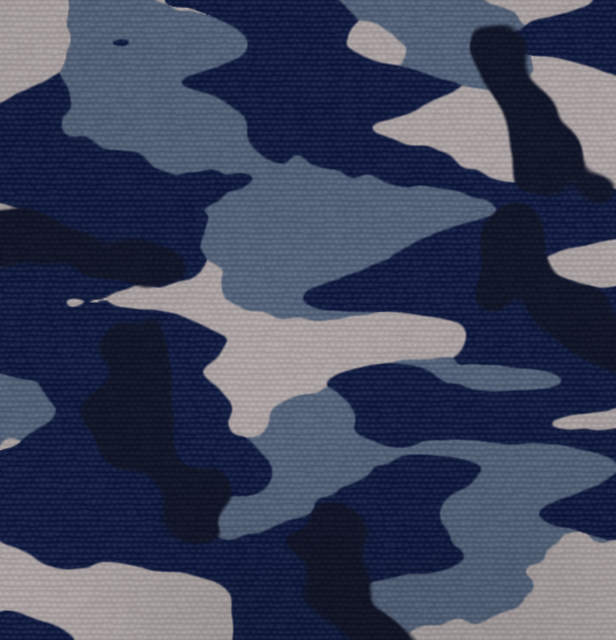
This texture is drawn by a Shadertoy shader. Its source:

```glsl
float hash(vec2 p) {
    return fract(sin(dot(p, vec2(127.1, 311.7))) * 43758.5453);
}

float noise(vec2 p) {
    vec2 i = floor(p), f = fract(p);
    f = f * f * (3.0 - 2.0 * f);
    return mix(mix(hash(i), hash(i + vec2(1, 0)), f.x),
               mix(hash(i + vec2(0, 1)), hash(i + vec2(1, 1)), f.x), f.y);
}

// Centred noise pair used to bend the outlines
vec2 wobble(vec2 p) {
    return vec2(noise(p), noise(p + vec2(37.2, 17.9))) - 0.5;
}

float edge(float v) {
    float w = max(1.4 * fwidth(v), 1e-4);
    return smoothstep(-w, w, v);
}

// Strength of navy, slate and beige from soft jittered cells
vec3 patchFields(vec2 p) {
    vec2 q = p / vec2(0.32, 0.19), base = floor(q);
    vec3 field = vec3(1e-4);
    for (int y = -1; y <= 1; y++) {
        for (int x = -1; x <= 1; x++) {
            vec2 cell = base + vec2(x, y);
            vec2 jitter = vec2(hash(cell), hash(cell + 51.3)) - 0.5;
            vec2 d = q - cell - 0.5 - 0.6 * jitter;
            float kind = mod(cell.x + floor(cell.y * 1.7 + 0.01), 4.0);
            vec3 dye = kind < 0.5 ? vec3(0, 0, 2.2)
                     : abs(kind - 2.0) < 0.5 ? vec3(0, 0.8, 0) : vec3(1, 0, 0);
            field += dye * exp(-8.0 * dot(d, d));
        }
    }
    return field;
}

// Distance to the scattered, mostly upright dark strokes
float darkStrokes(vec2 p) {
    float nearest = 1.0;
    for (int i = 0; i < 5; i++) {
        float n = float(i);
        vec2 d = p - fract(vec2(0.12, 0.6) + n * vec2(0.7, 0.2333));
        float angle = 1.5 + 1.5 * hash(vec2(n, 4.7));
        vec2 dir = vec2(cos(angle), sin(angle));
        float halfLength = 0.1 + 0.06 * hash(vec2(n, 9.1));
        d -= dir * clamp(dot(d, dir), -halfLength, halfLength);
        nearest = min(nearest, length(d) - 0.05);
    }
    return nearest;
}

// Horizontal ribs with staggered stitches, around zero
float weave(vec2 uv) {
    vec2 t = uv * vec2(92.0, 118.0);
    t.y += 0.25 * (noise(uv * vec2(60.0, 118.0)) - 0.5);
    float row = floor(t.y);
    t.x += 0.5 * mod(row, 2.0) + 0.3 * hash(vec2(row, 2.3));
    float rib = -cos(6.2832 * t.y);
    float stitch = cos(6.2832 * t.x) * (0.5 + 0.5 * rib);
    float fibre = hash(vec2(floor(t.x), row)) - 0.5;
    return 0.75 * rib + 0.6 * stitch + 0.6 * fibre;
}

void mainImage(out vec4 fragColor, in vec2 fragCoord) {
    vec2 uv = fragCoord / iResolution.y;

    // Fanned slant, broad bends, sideways spikes and small ripples
    vec2 p = uv + 0.17 * wobble(uv * 4.0 + 3.0);
    p.y += 0.7 * (uv.x - 0.5) * (uv.y - 0.45);
    p.x += 0.3 * (noise(uv * vec2(3.5, 15.0) + 8.0) - 0.5);
    p += vec2(0.09, 0.045) * wobble(uv * vec2(10.0, 19.0));
    p += 0.018 * wobble(uv * 36.0);

    vec3 f = patchFields(p);
    vec3 color = vec3(0.07, 0.11, 0.245);
    color = mix(color, vec3(0.315, 0.37, 0.455), edge(log(f.y / f.x)));
    color = mix(color, vec3(0.63, 0.6, 0.6), edge(log(f.z / max(f.x, f.y))));

    // Dark overprint with a softer, lumpy rim
    vec2 s = uv + 0.1 * wobble(uv * 6.0 + 21.0) + 0.065 * wobble(uv * 17.0);
    float dark = 1.0 - smoothstep(-0.006, 0.006, darkStrokes(s));
    color = mix(color, vec3(0.068, 0.085, 0.155), dark);

    // Cloth relief and uneven light
    color += weave(uv) * mix(0.036, 0.018, dark);
    color *= 0.93 + 0.14 * noise(uv * 2.5 + 5.0);
    fragColor = vec4(clamp(color, 0.0, 1.0), 1.0);
}
```
